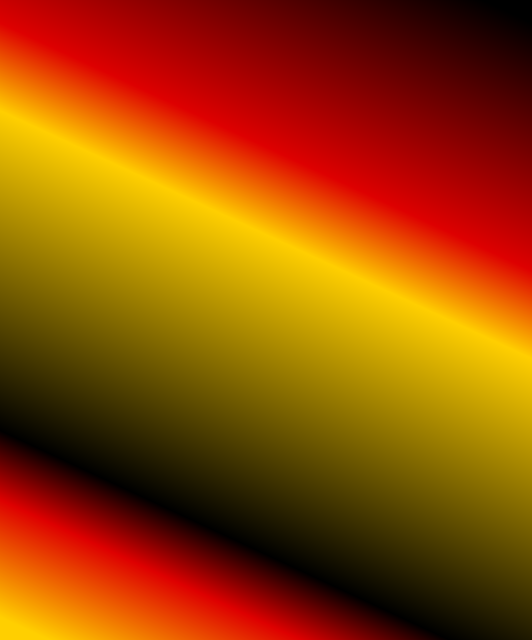
Give the GLSL for this background, as a WebGL 1 fragment shader.

```glsl
precision highp float;

uniform vec2 u_resolution;

const vec3 BLACK = vec3(0.0);
const vec3 RED = vec3(0.87, 0.0, 0.0);
const vec3 GOLD = vec3(1.0, 0.81, 0.0);

const float TILT = 0.4363; // slant of the bands, in radians

// Band positions along the axis: 0 at the upper right corner, 1 at the lower left
const float TOP_BLACK = 0.026;
const float TOP_RED = 0.305;
const float MID_GOLD = 0.404;
const float LOW_BLACK = 0.764;
const float LOW_RED = 0.842;
const float LOW_GOLD = 0.974;

// Linear progress from one stop to the next, clamped at both ends
float ramp(float from, float to, float x) {
  return clamp((x - from) / (to - from), 0.0, 1.0);
}

// Distance along the tilted axis, scaled so that it spans corner to corner
float axisPosition(vec2 pixel) {
  vec2 size = u_resolution / u_resolution.y;
  vec2 fromCorner = size - pixel / u_resolution.y;
  vec2 axis = vec2(sin(TILT), cos(TILT));
  return dot(fromCorner, axis) / dot(size, axis);
}

vec3 bandColor(float t) {
  vec3 color = mix(BLACK, RED, ramp(TOP_BLACK, TOP_RED, t));
  color = mix(color, GOLD, ramp(TOP_RED, MID_GOLD, t));
  color = mix(color, BLACK, ramp(MID_GOLD, LOW_BLACK, t));
  color = mix(color, RED, ramp(LOW_BLACK, LOW_RED, t));
  return mix(color, GOLD, ramp(LOW_RED, LOW_GOLD, t));
}

void main() {
  gl_FragColor = vec4(bandColor(axisPosition(gl_FragCoord.xy)), 1.0);
}
```
